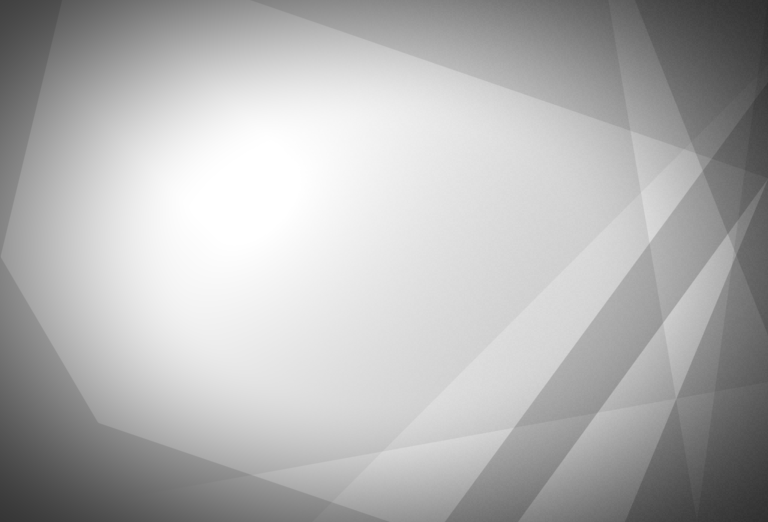
Write a Shadertoy shader that draws this background.

```glsl
// Grey studio backdrop: a soft diagonal glow inside a dark oval vignette,
// cut by translucent straight-edged facets and light beams. Each facet is a
// product of smoothed half-planes that scales the tone; fine grain on top.

const float ASPECT = 1.471;

// Coverage of the half-plane to the left of the line from a to b.
float leftOf(vec2 p, vec2 a, vec2 b, float blur) {
    vec2 dir = normalize(b - a);
    vec2 rel = p - a;
    return smoothstep(-blur, blur, dir.x * rel.y - dir.y * rel.x);
}

// Coverage between two lines, each keeping its left side.
float beam(vec2 p, vec2 a, vec2 b, vec2 c, vec2 d, float blur) {
    return leftOf(p, a, b, blur) * leftOf(p, c, d, blur);
}

// Glow levelling off towards the lower right, stretched along the other diagonal.
float diagonalGlow(vec2 p, vec2 center) {
    vec2 rel = p - center;
    float across = max(dot(rel, vec2(0.7071, -0.7071)), 0.0);
    float along = dot(rel, vec2(0.7071)) * 0.6;
    float reach = max(length(vec2(across, along)) - 0.06, 0.0);
    return 1.0 - 0.36 * (1.0 - exp(-1.5 * reach));
}

// Oval darkening towards the corners.
float vignette(vec2 uv, float darkest) {
    return mix(1.0, darkest, smoothstep(0.52, 1.5, length(uv * 2.0 - 1.0)));
}

float hash(vec2 cell) {
    return fract(sin(dot(cell, vec2(12.9898, 78.233))) * 43758.5453);
}

// Scale a tone by gain where the mask covers it.
float tint(float tone, float mask, float gain) {
    return tone * mix(1.0, gain, mask);
}

void mainImage(out vec4 fragColor, in vec2 fragCoord) {
    vec2 uv = fragCoord / iResolution.xy;
    vec2 p = uv * vec2(ASPECT, 1.0);
    float blur = 0.9 / iResolution.y;

    // Light and vignette
    float tone = diagonalGlow(p, vec2(0.49, 0.617)) * vignette(uv, 0.27);

    // Large bright panel: shade what lies outside its edges
    float leftEdges = leftOf(p, vec2(0.119, 1.0), vec2(0.001, 0.508), blur)
                    * leftOf(p, vec2(0.001, 0.508), vec2(0.188, 0.190), blur)
                    * leftOf(p, vec2(0.188, 0.190), vec2(0.747, 0.0), blur);
    float topEdge = leftOf(p, vec2(1.427, 0.674), vec2(0.479, 1.0), blur);
    float rightEdge = leftOf(p, vec2(0.852, 0.0), vec2(1.471, 0.843), blur);
    tone = tint(tone, 1.0 - leftEdges, 0.88);
    tone = tint(tone, 1.0 - topEdge, 0.91);
    tone = tint(tone, 1.0 - rightEdge, 0.88);

    // Two rising beams
    float wideBeam = beam(p, vec2(1.471, 0.875), vec2(0.598, 0.0),
                          vec2(0.852, 0.0), vec2(1.471, 0.843), blur);
    float brightBeam = beam(p, vec2(1.471, 0.657), vec2(0.992, 0.0),
                            vec2(1.197, 0.0), vec2(1.471, 0.657), blur);
    tone = tint(tone, wideBeam, 1.05);
    tone = tint(tone, brightBeam, 1.23);

    // Hanging wedge and the dark facet at its right
    float wedge = beam(p, vec2(1.165, 1.0), vec2(1.335, 0.0),
                       vec2(1.335, 0.0), vec2(1.471, 1.0), blur);
    float darkFacet = leftOf(p, vec2(1.216, 1.0), vec2(1.471, 0.358), blur);
    tone = tint(tone, wedge, 1.09);
    tone = tint(tone, darkFacet, 0.87);

    // Low facet, fading in from the left
    float lowFacet = leftOf(p, vec2(1.471, 0.268), vec2(0.249, 0.048), blur);
    tone = tint(tone, lowFacet * smoothstep(0.2, 0.6, p.x), 1.07);

    // Fine grain, absent in the white core
    float grain = hash(floor(p * 348.0)) - 0.5;
    tone += grain * 0.02 * smoothstep(0.4, 1.0, p.x) * (1.0 - tone * 0.5);

    fragColor = vec4(vec3(clamp(tone, 0.0, 1.0)), 1.0);
}
```
